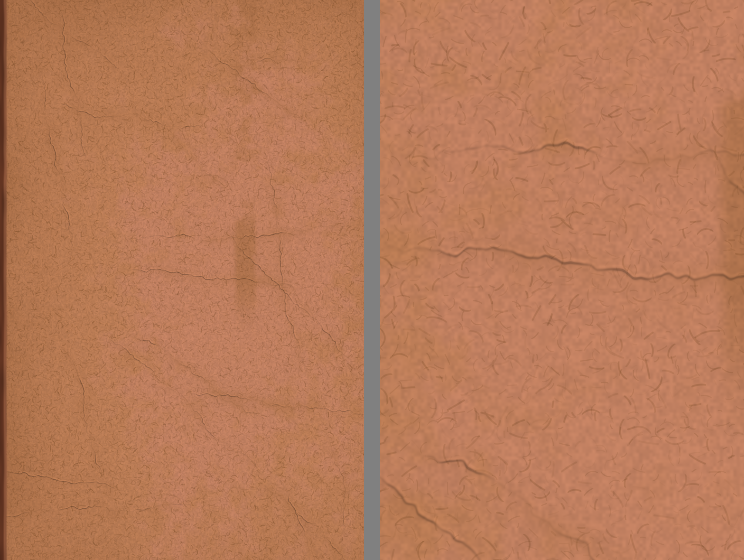
Left, the full canvas; right, a detail of the centre.
Give the GLSL for this texture, as a WebGL 1 fragment shader.

```glsl
precision highp float;
// Worn kraft-paper cover: tan sheet with a pinker middle and browned edges,
// fine curled fibres from a cellular grid, sharp grain, thin broken creases,
// one rubbed vertical band and a dark binding strip on the left.

uniform vec2 u_resolution;

#define TAN vec3(0.738, 0.492, 0.338)
#define PINK vec3(0.762, 0.504, 0.382)
#define OCHRE vec3(0.665, 0.435, 0.282)
#define BINDING vec3(0.360, 0.190, 0.120)
#define HINGE vec3(0.530, 0.320, 0.220)
#define STRIP_WIDTH 0.0070
#define FIBRE_CELLS 105.0
#define FIBRE_DARK 0.13
#define GRAIN 0.085
#define CREASES 20
#define CREASE_DARK 0.23

float hash(vec2 p) {
  vec3 q = fract(p.xyx * vec3(0.1031, 0.1030, 0.0973));
  q += dot(q, q.yzx + 33.33);
  return fract((q.x + q.y) * q.z);
}

vec2 hash2(vec2 p) {
  return vec2(hash(p), hash(p + 57.3));
}

float noise(vec2 p) {
  vec2 i = floor(p), f = fract(p);
  f = f * f * (3.0 - 2.0 * f);
  return mix(mix(hash(i), hash(i + vec2(1.0, 0.0)), f.x),
             mix(hash(i + vec2(0.0, 1.0)), hash(i + 1.0), f.x), f.y);
}

float fbm(vec2 p) {
  float sum = 0.0, amp = 0.5;
  for (int i = 0; i < 4; i++) {
    sum += amp * noise(p);
    p = p * 2.03 + 11.7;
    amp *= 0.5;
  }
  return sum / 0.9375;
}

vec2 rotate(vec2 p, float a) {
  float c = cos(a), s = sin(a);
  return vec2(c * p.x + s * p.y, c * p.y - s * p.x);
}

// Darkness of the bent fibres scattered one per cell
float fibres(vec2 p, float cells, float seed) {
  vec2 g = p * cells, id = floor(g);
  float width = max(0.05, 0.45 * cells / u_resolution.y);
  float ink = 0.0;
  for (int y = -1; y <= 1; y++) {
    for (int x = -1; x <= 1; x++) {
      vec2 cell = id + vec2(float(x), float(y));
      vec2 r = hash2(cell + seed), s = hash2(cell + seed + 19.0);
      vec2 q = rotate(g - cell - r, s.x * 6.2832);
      float halfLength = 0.15 + 0.45 * s.y;
      q.y += (r.x - 0.5) * 1.8 * q.x * q.x;
      float d = length(vec2(max(abs(q.x) - halfLength, 0.0), q.y));
      float line = 1.0 - smoothstep(width * 0.4, width * 1.9, d);
      ink = max(ink, line * smoothstep(0.2, 1.0, hash(cell + seed + 41.0)));
    }
  }
  return ink;
}

// Folds: x = dark line, y = lit lip beside it, z = soft stain around it
vec3 creases(vec2 p, float aspect) {
  vec3 sum = vec3(0.0);
  float width = max(0.0009, 0.5 / u_resolution.y);
  for (int i = 0; i < CREASES; i++) {
    float k = float(i), kind = mod(k, 3.0);
    vec2 r = hash2(vec2(k * 7.3, 4.1)), s = hash2(vec2(k * 3.7, 29.0));
    vec2 centre = vec2(aspect * (0.1 + 0.85 * r.x), fract(k * 0.618 + 0.1 * r.y));
    float angle = -0.06 - 0.65 * kind + 0.3 * (s.x - 0.5);
    vec2 q = rotate(p - centre, angle);
    q.y += 0.018 * (noise(vec2(q.x * 14.0, k)) - 0.5);
    q.y += 0.006 * (noise(vec2(q.x * 70.0, k + 40.0)) - 0.5);
    q.y += 0.003 * (noise(vec2(q.x * 190.0, k + 60.0)) - 0.5);
    float taper = 1.0 - smoothstep(0.5, 1.0, abs(q.x) / (0.09 + 0.15 * s.y));
    float broken = smoothstep(0.3, 0.85, noise(vec2(q.x * 30.0, k + 80.0)));
    broken *= 0.35 + 0.9 * noise(vec2(q.x * 160.0, k + 99.0));
    float t = q.y / width, lip = t - 2.0;
    sum.x += taper * (0.12 + broken) * exp(-t * t);
    sum.y += taper * (0.25 + broken) * exp(-lip * lip * 0.6);
    sum.z += taper * exp(-abs(q.y) * 130.0) * noise(p * 40.0 + k);
  }
  return min(sum, 1.0);
}

void main() {
  vec2 p = gl_FragCoord.xy / u_resolution.y;
  float aspect = u_resolution.x / u_resolution.y;
  vec2 uv = vec2(p.x / aspect, p.y);

  // Sheet tone: pink middle, browned margins
  float cloud = fbm(p * 6.0) - 0.5;
  float blotch = fbm(p * 50.0 + 7.0) - 0.5;
  float reach = length((uv - vec2(0.64, 0.46)) * vec2(1.1, 1.0));
  float pink = 1.0 - smoothstep(0.2, 0.5, reach + 0.5 * cloud + 0.35 * blotch);
  vec3 colour = mix(TAN, PINK, pink);
  float margin = 1.1 * exp(-uv.x * 9.0) + 0.8 * exp(-(1.0 - uv.y) * 10.0);
  margin += 0.5 * exp(-uv.y * 13.0) + 0.4 * exp(-(1.0 - uv.x) * 22.0);
  colour = mix(colour, OCHRE, clamp(margin * (0.85 + cloud) + 0.6 * blotch, 0.0, 1.0));

  // Rubbed vertical band in the upper half
  float bandEdge = abs(uv.x - 0.675 + 0.02 * cloud);
  float band = (1.0 - smoothstep(0.018, 0.036, bandEdge)) * smoothstep(0.4, 0.5, uv.y);
  colour = mix(colour, OCHRE, band * smoothstep(0.2, 0.7, noise(p * vec2(5.0, 9.0)) + blotch) * 0.75);

  // Fibres, grain and faint weave
  float ink = fibres(p, FIBRE_CELLS, 3.0) + 0.7 * fibres(p, FIBRE_CELLS * 1.5, 91.0);
  colour *= 1.0 - FIBRE_DARK * ink * vec3(0.8, 0.9, 1.3);
  float grain = noise(p * 500.0) + 0.5 * noise(p * vec2(420.0, 190.0)) - 0.75;
  colour *= 1.0 + GRAIN * grain + 0.04 * blotch;

  // Creases
  vec3 fold = creases(p, aspect);
  colour = mix(colour, OCHRE, 0.6 * fold.z);
  colour *= 1.0 - CREASE_DARK * fold.x + 0.06 * fold.y;

  // Binding strip and its hinge
  float edge = p.x + 0.001 * (noise(vec2(3.0, p.y * 30.0)) - 0.5);
  vec3 strip = mix(BINDING, HINGE, smoothstep(STRIP_WIDTH * 0.7, STRIP_WIDTH * 1.3, edge));
  strip *= 0.9 + 0.2 * noise(p * vec2(150.0, 25.0));
  colour = mix(strip, colour, smoothstep(STRIP_WIDTH * 1.4, STRIP_WIDTH * 2.0, edge));

  gl_FragColor = vec4(colour, 1.0);
}
```
